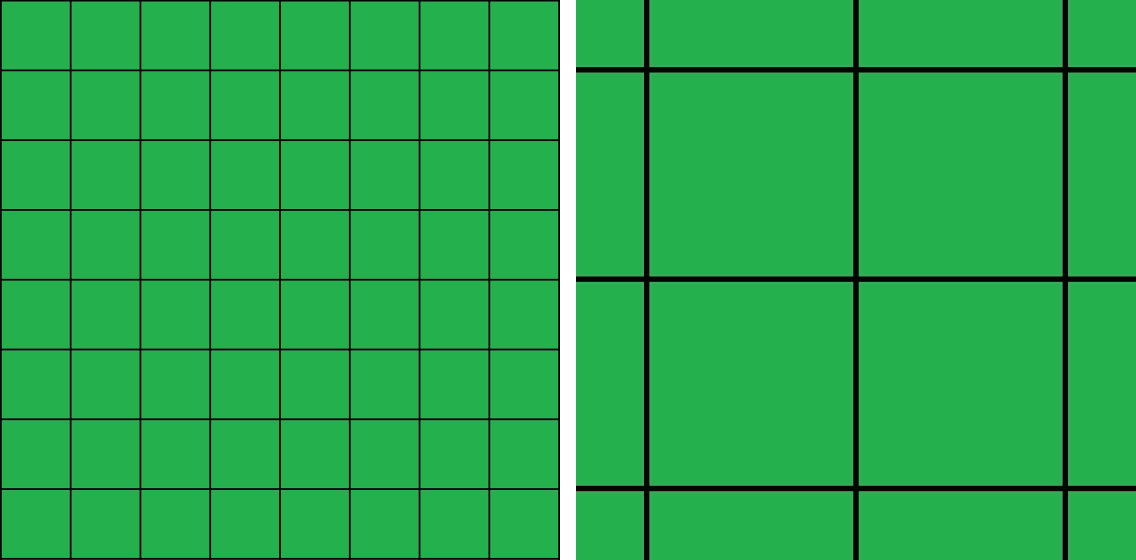
Left: the whole. Right: its middle third, enlarged.
Reproduce this pattern procedurally as a Shadertoy shader.

```glsl
// Draws a flat green board ruled into eight by eight squares by thin black lines.

const float CELL_PITCH = 0.1246;                // spacing of the lines
const vec2  GRID_CENTER = vec2(0.5, 0.5005);    // crossing of the middle lines
const float LINE_WIDTH = 0.0032;
const float FRINGE_REACH = 0.0042;              // faded green beside each line

const vec3 BOARD_GREEN  = vec3(0.14, 0.69, 0.30);
const vec3 FRINGE_GREEN = vec3(0.25, 0.66, 0.37);
const vec3 LINE_BLACK   = vec3(0.0, 0.025, 0.0);

// Distance on each axis to the nearest grid line
vec2 gridDistance(vec2 p, vec2 center, float pitch) {
    vec2 cell = (p - center) / pitch;
    return abs(fract(cell + 0.5) - 0.5) * pitch;
}

// Share of a pixel covered by a band of the given half width
float bandCoverage(float dist, float halfWidth, float pixel) {
    float right = min(dist + 0.5 * pixel, halfWidth);
    float left = max(dist - 0.5 * pixel, -halfWidth);
    return clamp((right - left) / pixel, 0.0, 1.0);
}

// Union of the coverages of the upright and level lines
float gridCoverage(vec2 dist, float halfWidth, float pixel) {
    float upright = bandCoverage(dist.x, halfWidth, pixel);
    float level = bandCoverage(dist.y, halfWidth, pixel);
    return 1.0 - (1.0 - upright) * (1.0 - level);
}

void mainImage(out vec4 fragColor, in vec2 fragCoord) {
    float pixel = 1.0 / min(iResolution.x, iResolution.y);
    vec2 uv = (fragCoord - 0.5 * iResolution.xy) * pixel + 0.5;
    vec2 dist = gridDistance(uv, GRID_CENTER, CELL_PITCH);

    // Pale fringe that fades into the board
    float nearest = min(dist.x, dist.y);
    float fringe = 1.0 - smoothstep(0.5 * LINE_WIDTH, FRINGE_REACH, nearest);
    vec3 color = mix(BOARD_GREEN, FRINGE_GREEN, fringe);

    // Black ruling
    float ruling = gridCoverage(dist, 0.5 * LINE_WIDTH, pixel);
    color = mix(color, LINE_BLACK, ruling);

    fragColor = vec4(color, 1.0);
}
```
